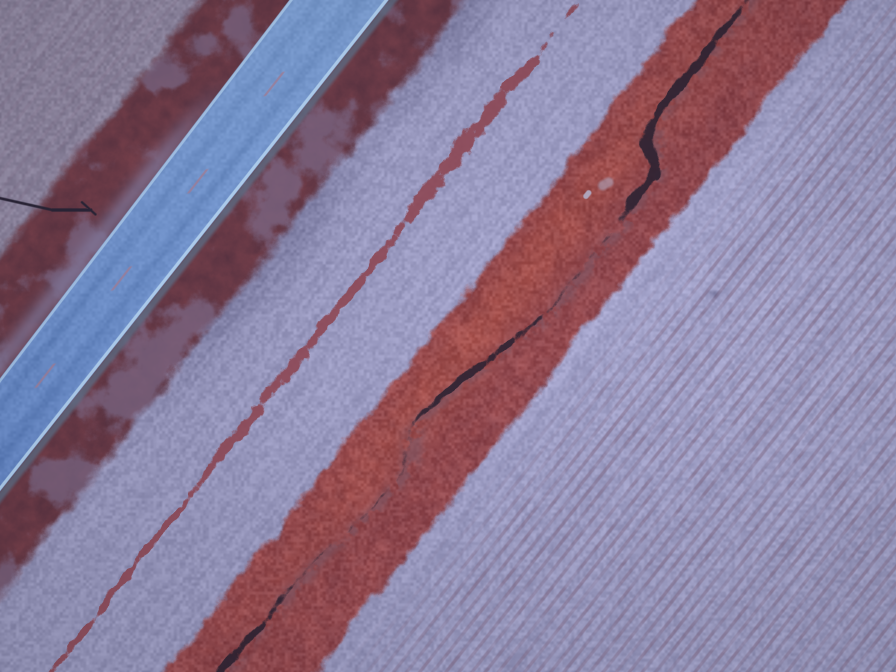
A Shadertoy shader for this texture:

```glsl
float hash(vec2 p) {
    p = fract(p * vec2(0.1031, 0.1137));
    p += dot(p, p.yx + 33.33);
    return fract((p.x + p.y) * p.x * 7.13 + p.y * 3.7);
}

float noise(vec2 p) {
    vec2 i = floor(p), f = fract(p);
    f = f * f * (3.0 - 2.0 * f);
    return mix(mix(hash(i), hash(i + vec2(1, 0)), f.x),
               mix(hash(i + vec2(0, 1)), hash(i + vec2(1, 1)), f.x), f.y);
}

float fbm(vec2 p) {
    float sum = 0.0, amp = 0.5;
    for (int i = 0; i < 5; i++) {
        sum += amp * noise(p);
        p = mat2(1.6, 1.2, -1.2, 1.6) * p + 7.3;
        amp *= 0.5;
    }
    return sum / 0.97;
}

// Soft-edged interval between lo and hi
float strip(float x, float lo, float hi, float soft) {
    return smoothstep(lo - soft, lo + soft, x) * (1.0 - smoothstep(hi - soft, hi + soft, x));
}

float bump(float x, float center, float width) {
    float d = (x - center) / width;
    return exp(-d * d);
}

float segment(vec2 p, vec2 a, vec2 b) {
    vec2 d = b - a;
    return length(p - a - d * clamp(dot(p - a, d) / dot(d, d), 0.0, 1.0));
}

float stroke(vec2 p, vec2 a, vec2 b, float radius, float px) {
    return 1.0 - smoothstep(radius - px, radius + px, segment(p, a, b));
}

// Offset of the winding gully across the slope
float gullyCenter(float down) {
    return 1.11 + 0.068 * smoothstep(0.17, 0.28, down) - 0.065 * smoothstep(0.44, 0.63, down)
         + 0.035 * smoothstep(0.63, 0.71, down) - 0.032 * smoothstep(0.73, 0.9, down);
}

vec3 fieldColor(vec2 p, float across, float down, float grain) {
    vec3 col = mix(vec3(0.57, 0.57, 0.715), vec3(0.62, 0.62, 0.77), bump(length(p - vec2(1.05, 0.55)), 0.0, 0.5));
    col = mix(vec3(0.54, 0.51, 0.61), col, smoothstep(0.25, 0.75, across));
    float streaks = noise(vec2(across * 150.0, down * 5.0)) - 0.5;
    col += 0.045 * streaks + 0.09 * (grain - 0.5);
    // Dark stain beside the verge
    col -= 0.12 * bump(across, 0.70, 0.055) * smoothstep(0.75, 0.4, down) * fbm(p * 9.0);
    // Crop rows
    float row = abs(fract((across + 0.004 * down) / 0.0195) - 0.5);
    float broken = 0.35 + 0.65 * noise(vec2(across * 51.0, down * 75.0));
    float planted = smoothstep(1.26, 1.4, across) + 0.35 * (1.0 - smoothstep(0.26, 0.3, across));
    float furrow = 1.0 - smoothstep(0.06, 0.26, row);
    return mix(col, vec3(0.49, 0.40, 0.51), 0.6 * furrow * broken * planted);
}

vec3 roadColor(float across, float down, float grain, float px) {
    vec3 col = mix(vec3(0.48, 0.61, 0.81), vec3(0.40, 0.53, 0.77), down * 1.4);
    col -= 0.045 * (bump(across, 0.475, 0.012) + bump(across, 0.535, 0.012));
    col += 0.05 * (grain - 0.5) + 0.03 * (noise(vec2(across * 130.0, down * 4.0)) - 0.5);
    float dash = abs(fract((down - 0.125) / 0.1447 + 0.5) - 0.5) * 0.1447;
    float paint = strip(across, 0.504, 0.508, px) * (1.0 - smoothstep(0.016, 0.02, dash));
    return mix(col, vec3(0.63, 0.48, 0.57), 0.75 * paint);
}

void mainImage(out vec4 fragColor, in vec2 fragCoord) {
    float px = 1.0 / iResolution.y;
    vec2 p = fragCoord * px;
    float down = 1.0 - p.y;
    float across = p.x + 0.785 * down;
    float grain = noise(p * 230.0);
    float rough = fbm(p * 24.0);
    float clumps = fbm(p * 65.0);
    float wobble = across + 0.025 * (rough - 0.5) + 0.018 * (clumps - 0.5);

    vec3 col = fieldColor(p, across, down, grain);

    // Trail of bare soil clods
    float width = 0.011 + 0.016 * bump(down, 0.22, 0.11) + 0.009 * bump(down, 0.57, 0.13);
    float trail = bump(across + 0.015 * (rough - 0.5), 0.862, width);
    float density = 0.75 + 0.25 * smoothstep(0.0, 0.14, down) - 0.1 * smoothstep(0.8, 1.0, down);
    float clods = smoothstep(0.53, 0.63, trail * density * 0.48 + 0.42 * clumps);
    col = mix(col, vec3(0.54, 0.27, 0.32), 0.9 * clods);

    // Earth verges on both sides of the road
    vec3 verge = mix(vec3(0.31, 0.18, 0.24), vec3(0.49, 0.26, 0.30), 0.35 * rough + 0.65 * clumps);
    float pale = smoothstep(0.53, 0.73, fbm(p * 17.0 + 4.0) + 0.12 * bump(across, 0.66, 0.05) + 0.12 * (clumps - 0.5));
    verge = mix(verge, vec3(0.48, 0.41, 0.53), 0.7 * pale);
    col = mix(col, verge, strip(wobble, 0.30, 0.695, 0.012));
    float shoulder = bump(across, 0.425, 0.02) * smoothstep(0.1, 0.25, down);
    col = mix(col, vec3(0.51, 0.48, 0.62), 0.65 * shoulder);

    // Road with edge lines
    float leftEdge = 0.431 + 0.02 * down;
    float rightEdge = 0.578 - 0.006 * down;
    col = mix(col, vec3(0.36, 0.41, 0.50), 0.8 * strip(across, rightEdge, rightEdge + 0.014, 0.005));
    col = mix(col, roadColor(across, down, grain, px), strip(across, leftEdge, rightEdge, px * 1.5));
    float edgePaint = 0.75 * strip(across, leftEdge, leftEdge + 0.005, px)
                    + 0.95 * strip(across, rightEdge - 0.006, rightEdge, px);
    col = mix(col, vec3(0.68, 0.80, 0.92), edgePaint);

    // Broad eroded band
    vec3 soil = mix(vec3(0.46, 0.22, 0.26), vec3(0.64, 0.33, 0.34), 0.4 * rough + 0.6 * clumps);
    soil += vec3(0.06, 0.025, -0.01) * bump(across, 1.10, 0.06) * bump(down, 0.45, 0.4);
    soil += 0.10 * (grain - 0.5);
    float gully = gullyCenter(down) + 0.025 * (rough - 0.5);
    soil = mix(soil, vec3(0.46, 0.32, 0.38), 0.6 * bump(across, gully + 0.008, 0.016) * smoothstep(0.35, 0.6, clumps));
    float depth = 0.4 + 0.5 * bump(down, 0.12, 0.14) + 0.45 * bump(down, 0.27, 0.04)
                + 0.55 * bump(down, 0.54, 0.06) + 0.5 * bump(down, 0.97, 0.06);
    float crack = bump(across, gully, 0.006 + 0.006 * depth) * depth;
    soil = mix(soil, vec3(0.17, 0.13, 0.19), 0.9 * smoothstep(0.36, 0.62, crack * (0.4 + 1.1 * clumps)));
    col = mix(col, soil, strip(wobble, 1.033, 1.262 - 0.008 * down, 0.007));

    // Pale stones, a dark spot and a pole
    float stones = max(stroke(p, vec2(0.872, 0.708), vec2(0.876, 0.713), 0.004, px),
                       0.6 * stroke(p, vec2(0.897, 0.724), vec2(0.906, 0.729), 0.007, px * 2.0));
    col = mix(col, vec3(0.67, 0.63, 0.72), stones);
    col -= 0.16 * bump(length(p - vec2(1.0625, 0.5625)), 0.0, 0.006);
    float pole = max(stroke(p, vec2(0.0, 0.705), vec2(0.078, 0.6875), 0.002, px),
                     stroke(p, vec2(0.078, 0.6875), vec2(0.135, 0.6875), 0.0025, px));
    pole = max(pole, stroke(p, vec2(0.122, 0.699), vec2(0.142, 0.681), 0.0017, px));
    col = mix(col, vec3(0.16, 0.14, 0.21), pole);

    // Lens falloff
    vec2 q = (p - vec2(0.72, 0.5)) / vec2(0.75, 0.6);
    col *= 1.03 - 0.065 * dot(q, q);
    fragColor = vec4(clamp(col, 0.0, 1.0), 1.0);
}
```
